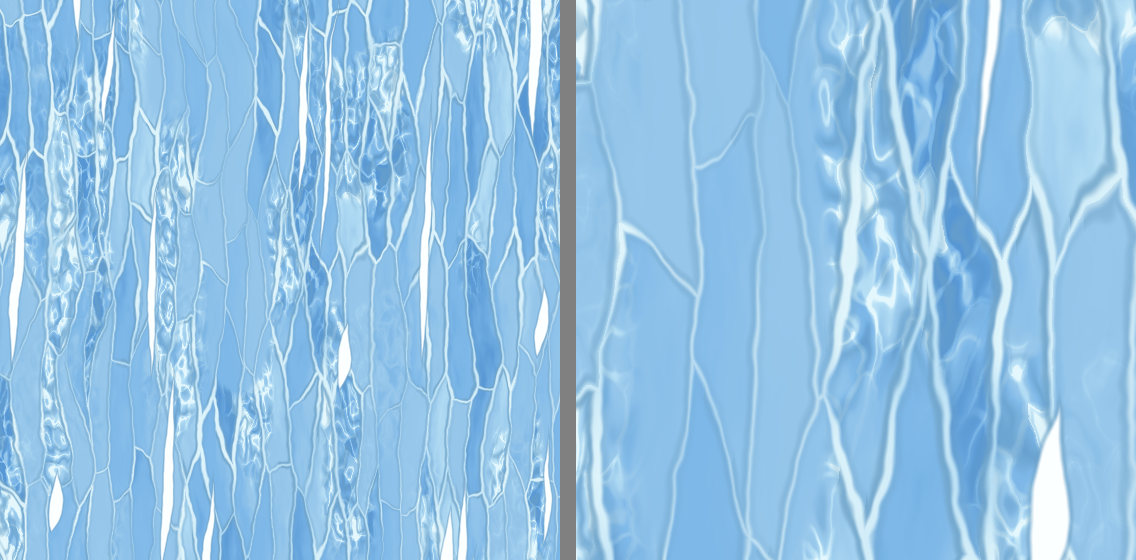
Left, the full canvas; right, a detail of the centre.
Write a Shadertoy shader that draws this texture.

```glsl
// Draws a sheet of splintered blue ice: upright shards, pale rims, crumpled glints and white slits.

const vec3 DEEP  = vec3(0.34, 0.59, 0.83);
const vec3 STEEL = vec3(0.44, 0.64, 0.78);
const vec3 BLUE  = vec3(0.49, 0.72, 0.91);
const vec3 SKY   = vec3(0.59, 0.78, 0.92);
const vec3 PALE  = vec3(0.71, 0.87, 0.96);
const vec3 FROST = vec3(0.89, 0.97, 0.99);
const vec3 WHITE = vec3(0.99, 1.00, 1.00);

const vec2 SHARD_SCALE = vec2(25.0, 4.8);    // shards per canvas side
const vec2 CRUMB_SCALE = vec2(52.0, 23.0);   // small facets per canvas side
const vec2 SLIT_SCALE = vec2(6.0, 2.6);      // white slit sites per canvas side
const float SLIT_DENSITY = 0.75;
const vec2 SLIT_LENGTH = vec2(0.05, 0.22);   // half lengths
const vec2 SLIT_WIDTH = vec2(0.004, 0.012);  // half widths
const float RIM_WIDTH = 0.0024;
const float SOFTNESS = 0.0016;

float hash21(vec2 p) {
    vec3 q = fract(vec3(p.xyx) * 0.1031);
    q += dot(q, q.yzx + 33.33);
    return fract((q.x + q.y) * q.z);
}

vec2 hash22(vec2 p) {
    return vec2(hash21(p), hash21(p + vec2(71.0, 113.0)));
}

float noise(vec2 p) {
    vec2 i = floor(p), f = fract(p);
    f = f * f * (3.0 - 2.0 * f);
    return mix(mix(hash21(i), hash21(i + vec2(1, 0)), f.x),
               mix(hash21(i + vec2(0, 1)), hash21(i + vec2(1, 1)), f.x), f.y);
}

float fbm(vec2 p) {
    return 0.55 * noise(p) + 0.3 * noise(p * 2.1 + 17.0) + 0.15 * noise(p * 4.3 + 41.0);
}

// Stretched Voronoi: edge distance in canvas units, cell random, offset to the seed
vec4 cells(vec2 p, vec2 scale) {
    vec2 g = p * scale, id = floor(g), home = id, nearest = vec2(9.0);
    for (int j = -1; j <= 1; j++)
    for (int i = -1; i <= 1; i++) {
        vec2 c = home + vec2(i, j);
        vec2 r = c + 0.05 + 0.9 * hash22(c) - g;
        if (dot(r, r) < dot(nearest, nearest)) { nearest = r; id = c; }
    }
    float edge = 1.0;
    for (int j = -2; j <= 2; j++)
    for (int i = -2; i <= 2; i++) {
        vec2 c = id + vec2(i, j);
        vec2 r = c + 0.05 + 0.9 * hash22(c) - g;
        vec2 delta = r - nearest;
        if (dot(delta, delta) > 1e-4)
            edge = min(edge, dot(0.5 * (r + nearest), delta) / length(delta * scale));
    }
    return vec4(edge, hash21(id + 207.0), nearest);
}

// Sideways distance to the nearest tapered, slightly bent slit
float slits(vec2 p) {
    float dist = 1.0;
    vec2 home = floor(p * SLIT_SCALE);
    for (int j = -1; j <= 1; j++)
    for (int i = -1; i <= 1; i++) {
        vec2 c = home + vec2(i, j);
        vec2 kind = hash22(c + 57.0);
        if (kind.x > SLIT_DENSITY) continue;
        vec2 q = p - (c + hash22(c + 31.0)) / SLIT_SCALE;
        float t = q.y / mix(SLIT_LENGTH.x, SLIT_LENGTH.y, kind.y);
        float taper = (1.0 - min(t * t, 2.0)) * (1.0 - 0.35 * clamp(t, -1.0, 1.0));
        float bend = 0.06 * q.y + 0.014 * (noise(vec2(p.y * 11.0, c.x * 7.0 + c.y)) - 0.5);
        float width = mix(SLIT_WIDTH.x, SLIT_WIDTH.y, fract(kind.x * 17.0));
        dist = min(dist, abs(q.x - bend) - width * taper);
    }
    return dist;
}

vec3 iceRamp(float t) {
    vec3 c = mix(DEEP, BLUE, smoothstep(0.0, 0.3, t));
    c = mix(c, SKY, smoothstep(0.3, 0.5, t));
    c = mix(c, PALE, smoothstep(0.5, 0.75, t));
    return mix(c, FROST, smoothstep(0.75, 1.0, t));
}

void mainImage(out vec4 fragColor, in vec2 fragCoord) {
    vec2 p = fragCoord / iResolution.y;
    float soft = max(SOFTNESS, 1.0 / iResolution.y);

    // Wavering and jagged outlines
    vec2 q = p + 3.0;
    q.x += 0.030 * (noise(p * vec2(8.0, 6.0)) - 0.5) + 0.011 * (fbm(p * vec2(34.0, 26.0)) - 0.5);
    q.y += 0.050 * (fbm(p * vec2(24.0, 9.0) + 60.0) - 0.5);

    vec4 shard = cells(q, SHARD_SCALE);
    vec4 crumb = cells(q + 0.012 * (fbm(p * 45.0) - 0.5), CRUMB_SCALE);

    // Calm panes and crumpled strips
    float calm = smoothstep(0.66, 0.74, noise(p * vec2(7.0, 2.3) + 9.0));
    calm = max(calm, 0.85 * step(0.8, fract(shard.y * 7.3)));
    float crumple = smoothstep(0.38, 0.62, noise(q * vec2(13.0, 4.5) + 25.0)) * (1.0 - calm);

    // Shard body with faint upright streaks
    float tone = mix(mix(0.08, 0.68, shard.y), 0.42, 0.7 * calm);
    tone += (0.24 * (fbm(q * vec2(75.0, 16.0)) - 0.5) - 0.10 * shard.z) * (1.0 - 0.7 * calm);

    // Glassy folds and facets
    float fold = abs(fract(4.0 * fbm(q * vec2(30.0, 14.0))) * 2.0 - 1.0);
    float facetRim = 1.0 - smoothstep(0.0004, 0.0004 + 1.5 * soft, crumb.x);
    float fleck = step(0.88, crumb.y) * smoothstep(0.001, 0.001 + 2.0 * soft, crumb.x);
    tone += crumple * (0.42 * (crumb.y - 0.5) + 0.40 * (fold - 0.5));
    tone += crumple * (0.32 * smoothstep(0.75, 1.0, fold) + 0.30 * facetRim + 0.40 * fleck);

    // Pale rims with a steel shadow beside them
    float rimVary = noise(q * vec2(22.0, 13.0) + 80.0);
    float width = RIM_WIDTH * (0.3 + 1.4 * rimVary) * (1.0 - 0.6 * calm);
    float rim = 1.0 - smoothstep(width - soft, width + soft, shard.x);
    float shade = 1.0 - smoothstep(width + 0.002, width + 0.006, shard.x);
    shade *= mix(0.35, 0.9, step(shard.z, 0.0)) * (1.0 - 0.5 * calm);
    float facetShade = crumple * smoothstep(0.55, 0.1, fold) * 0.5;

    vec3 color = iceRamp(tone);
    color = mix(color, STEEL, max(shade * 0.85, facetShade));
    color = mix(color, iceRamp(0.72 + 0.36 * rimVary), rim * (0.95 - 0.3 * calm));

    // White slits with a thin steel outline
    float slit = slits(p + vec2(0.006 * (fbm(p * vec2(20.0, 26.0)) - 0.5), 0.0));
    color = mix(color, STEEL, 0.6 * (1.0 - smoothstep(0.001, 0.004, slit)));
    color = mix(color, WHITE, 1.0 - smoothstep(-soft, soft, slit));

    fragColor = vec4(color, 1.0);
}
```
